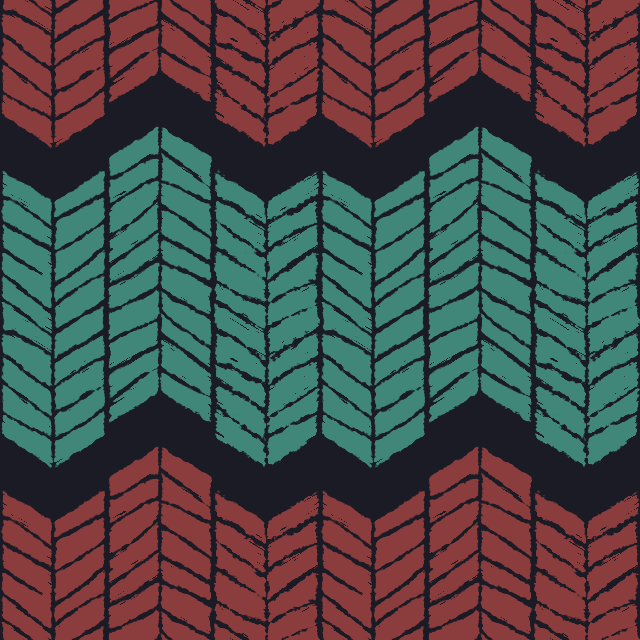
A Shadertoy shader for this pattern:

```glsl
// Block-printed herringbone bands in alternating red and green on a dark ground.

float hash(vec2 p) {
    vec3 q = fract(p.xyx * 0.1031);
    q += dot(q, q.yzx + 33.33);
    return fract((q.x + q.y) * q.z);
}

// Value noise that wraps after a whole number of cells
float noise(vec2 p, vec2 period) {
    vec2 i = floor(p), f = fract(p);
    f *= f * (3.0 - 2.0 * f);
    vec2 a = mod(i, period), b = mod(i + 1.0, period);
    return mix(mix(hash(a), hash(vec2(b.x, a.y)), f.x),
               mix(hash(vec2(a.x, b.y)), hash(b), f.x), f.y);
}

// Carved line under leaf i: height and half width, x runs from -1 to 1
vec2 seam(float i, float strip, float x) {
    vec2 id = vec2(strip * 7.0 + 3.0, i + 11.0);
    float inner = step(0.5, i) * step(i, 9.5);
    float shift = 0.018 * (hash(id) - 0.5);
    float tilt = 0.026 * (hash(id + 50.0) - 0.5) * x;
    float bow = 0.016 * (hash(id + 90.0) - 0.4) * (1.0 - x * x);
    float width = 0.0068 + 0.003 * (hash(id + 130.0) - 0.5);
    // Some lines fade out before reaching the spine
    width -= inner * 0.008 * step(0.88, hash(id + 170.0)) * smoothstep(0.3, 0.9, x);
    return vec2((i - 5.0) * 0.0843 + inner * (shift + tilt + bow), width);
}

// Distance to the nearest leaf in a sheared strip
float leaves(vec2 p, float strip) {
    float d = 1.0, halfWidth = 0.0763;
    float nearest = floor(p.y / 0.0843 + 5.0);
    for (float k = -1.0; k <= 1.0; k++) {
        float i = clamp(nearest + k, 0.0, 9.0);
        float x = clamp(p.x / halfWidth, -1.0, 1.0);
        vec2 low = seam(i, strip, x), high = seam(i + 1.0, strip, x);
        float bottom = low.x + low.y, top = high.x - high.y;
        vec2 q = vec2(abs(p.x) - halfWidth,
                      0.86 * (abs(p.y - 0.5 * (bottom + top)) - 0.5 * (top - bottom)));
        q += 0.007;
        d = min(d, length(max(q, 0.0)) + min(max(q.x, q.y), 0.0) - 0.007);
    }
    return d;
}

void mainImage(out vec4 fragColor, in vec2 fragCoord) {
    // Two tiles each way, six strips per tile
    vec2 p = 2.0 * fragCoord / iResolution.xy;
    float strip = mod(floor(p.x * 6.0), 6.0);
    float odd = mod(strip, 2.0);
    float raised = step(1.5, strip) * step(strip, 3.5);
    float rising = abs(odd - raised) * 2.0 - 1.0;

    // Shear each strip into level leaves; the middle pair sits higher
    float x = (fract(p.x * 6.0) - 0.5) / 6.0;
    float v = p.y - 0.0065 - 0.134 * raised - rising * 0.62 * x;
    float band = floor(v + 0.5);

    // Hand-cut wobble, with wider gaps between the pairs
    vec2 wobble = vec2(noise(p * 18.0, vec2(18.0)),
                       noise(p * 22.0 + 5.0, vec2(22.0))) - 0.5;
    vec2 local = vec2(x + (odd - 0.5) * 0.003, v - band) + wobble * vec2(0.004, 0.008);
    float d = leaves(local, strip);

    // Ragged edges and dry scratches along the slant
    float wear = 0.8 + 0.5 * step(3.5, strip);
    d += wear * 0.007 * (noise(p * 64.0, vec2(64.0)) - 0.5);
    d += wear * 0.005 * (noise(p * 170.0, vec2(170.0)) - 0.5);
    float streak = noise(vec2(p.x * 26.0, v * 200.0), vec2(26.0, 200.0));
    float patches = smoothstep(0.5, 0.8, noise(p * 13.0 + 3.0, vec2(13.0)));
    d += wear * (0.004 * (streak - 0.5) + 0.022 * patches * smoothstep(0.8, 1.0, streak));

    float pixel = 2.0 / iResolution.y;
    float ink = smoothstep(0.7 * pixel, -0.7 * pixel, d);
    vec3 cloth = vec3(0.105, 0.105, 0.15);
    vec3 dye = mix(vec3(0.545, 0.24, 0.24), vec3(0.25, 0.525, 0.475), mod(band, 2.0));
    fragColor = vec4(mix(cloth, dye, ink), 1.0);
}
```
